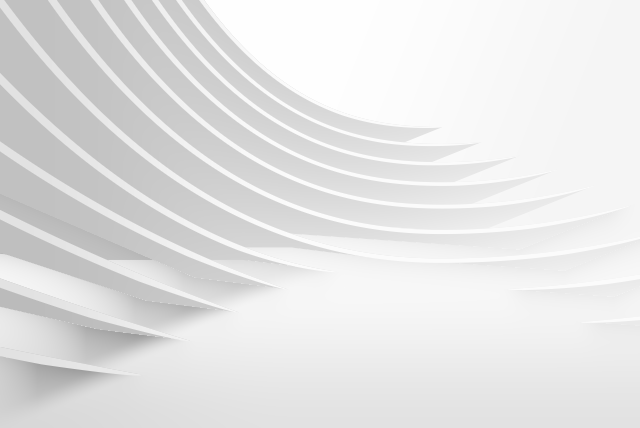
A Shadertoy shader for this background:

```glsl
#define GRID 512.0          // design units per canvas height
#define RIBS 12
#define CENTER 530.0        // column where the bowl is lowest
#define BOWL 0.0008         // curvature of the bowl's left side
#define TAPER 120.0         // length of the pointed rib ends
#define FACE_DARK 0.755
#define FACE_LIGHT 0.915
#define EDGE_DARK 0.885
#define EDGE_LIGHT 0.985
#define SHADOW 0.24

// Left floor contact of a rib, y pointing down
vec2 leftTip(float k) {
    float j = k - 7.0;
    return vec2(404.0 - 58.5 * j, 325.0 + j * (18.0 + 3.2 * j));
}

// Upper outline of the bowl-shaped ribs
float bowl(float x, float k) {
    float lowest = 152.0 + k * (19.6 + k * (0.5 + 0.1 * k));
    float d = x - CENTER;
    if (d > 0.0) return lowest - (11.2 - 1.1 * k) * 1e-4 * d * d;
    float reach = 285.0 + k * (27.25 + k * (0.5 * k - 0.875));
    float steepen = (lowest / (reach * reach) - BOWL) / reach;
    return lowest - d * d * (BOWL - steepen * d);
}

// Upper outline of the ribs that land on the floor at the left
float landing(float x, float k) {
    float j = k - 7.0;
    vec2 tip = leftTip(k);
    float start = 87.0 + 82.0 * j;
    float sag = 0.0011 * exp(-0.75 * j);
    return mix(start, tip.y, x / tip.x) + sag * x * (tip.x - x);
}

float ribTop(float x, float k) {
    return k > 6.5 && x < 560.0 ? landing(x, k) : bowl(x, k);
}

vec2 rightTip(float k) {
    float x = 531.0 + k * (48.0 - 0.6 * k);
    return vec2(x, bowl(x, k));
}

// Lower outline of a rib: floor lines at both sides and a slanted end
float ribBottom(float x, float k) {
    float j = k - 7.0;
    float m = k - 6.0;
    vec2 tip = leftTip(k);
    vec2 corner = tip - vec2(112.0, 14.0);
    float rise = j > 0.5 ? 0.53 - 0.1 * j : 0.0;
    float left = x < corner.x ? corner.y - rise * (corner.x - x)
                              : tip.y - 0.125 * (tip.x - x);
    float right = 325.0 + m * (27.5 + 2.7 * m) + 0.07 * (x - 690.0 - 46.0 * m);
    vec2 end = rightTip(k);
    return min(min(left, right), end.y + 0.4 * (end.x - x));
}

// Distance along x to the nearest end of a rib, positive inside
float ribEnd(float x, float k) {
    if (k < 6.5) return rightTip(k).x - x;
    return x < 560.0 ? leftTip(k).x - x : x - 608.0 - 89.0 * (k - 7.0);
}

// Bright wall blending into the floor
float backdrop(vec2 p) {
    float wall = 0.995 - 0.035 * smoothstep(420.0, 800.0, p.x + 0.4 * p.y);
    float ground = 0.975 - 0.09 * smoothstep(330.0, 520.0, p.y);
    ground -= 0.04 * (1.0 - smoothstep(0.0, 350.0, p.x)) * smoothstep(350.0, 500.0, p.y);
    return mix(wall, ground, smoothstep(250.0, 350.0, p.y));
}

// Soft shade on the floor below a rib
float floorShadow(vec2 p, float k, float bottom) {
    float below = p.y - bottom;
    if (below < 0.0 || k < 4.5) return 0.0;
    vec2 tip = leftTip(k);
    float contact = 0.045 * exp(-below / 14.0) * smoothstep(-10.0, 30.0, ribEnd(p.x, k));
    float side = tip.x - p.x - 2.4 * (p.y - tip.y);
    float thrown = smoothstep(0.0, 75.0, side) * exp(-max(tip.x - 125.0 - p.x, 0.0) / 50.0);
    thrown *= exp(-below / 65.0) * clamp((k - 6.0) / 4.0, 0.0, 1.0);
    return contact + SHADOW * thrown;
}

void mainImage(out vec4 fragColor, in vec2 fragCoord) {
    vec2 uv = fragCoord / iResolution.xy;
    vec2 p = GRID * vec2(1.5 * uv.x, 1.0 - uv.y);
    float px = GRID / iResolution.y;
    float tone = backdrop(p);
    float toRight = smoothstep(0.0, 720.0, p.x);

    // Ribs from back to front
    for (int i = 0; i < RIBS; i++) {
        float k = float(i);
        float top = ribTop(p.x, k);
        float bottom = ribBottom(p.x, k);
        float slope = ribTop(p.x + 0.5, k) - ribTop(p.x - 0.5, k);
        float stretch = sqrt(1.0 + slope * slope);
        float end = ribEnd(p.x, k);
        float inside = clamp(end / px, 0.0, 1.0);
        float depth = p.y - top;
        float upper = clamp(depth / (px * stretch) + 0.5, 0.0, 1.0) * inside;

        tone *= 1.0 - floorShadow(p, k, bottom);

        // Shaded side
        float face = mix(FACE_DARK, FACE_LIGHT, toRight);
        face += 0.045 * smoothstep(0.0, 45.0, depth) * smoothstep(100.0, 450.0, p.x);
        face -= 0.03 * smoothstep(8.0, 11.0, k);
        tone = mix(tone, face, upper * clamp((bottom - p.y) / px + 0.5, 0.0, 1.0));

        // Lit front edge
        float width = 3.5 + 0.3 * k + 4.0 * (1.0 - smoothstep(0.0, 400.0, p.x));
        width *= stretch * sqrt(clamp(end / TAPER, 0.0, 1.0));
        float edge = mix(EDGE_DARK, EDGE_LIGHT, smoothstep(0.0, 380.0, p.x));
        float lower = clamp((width - depth) / (px * stretch) + 0.5, 0.0, 1.0);
        tone = mix(tone, edge, upper * lower);
    }
    fragColor = vec4(vec3(clamp(tone, 0.0, 1.0)), 1.0);
}
```
